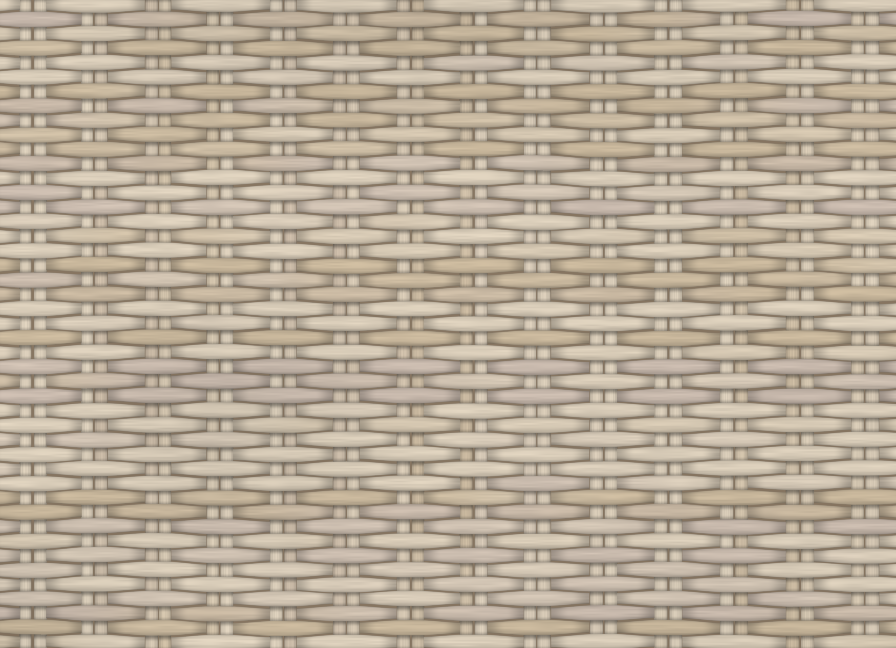
Write a Shadertoy shader that draws this texture.

```glsl
#define STAKES 14.0
#define ROWS 44.7
#define ROW_SHIFT 0.1
#define ROD_OFFSET 0.113
#define ROD_RADIUS 0.1
#define STRAND_REACH 0.80
#define CREAM vec3(0.875, 0.825, 0.745)
#define TAN vec3(0.805, 0.735, 0.625)
#define MAUVE vec3(0.805, 0.745, 0.695)
#define SHADOW vec3(0.47, 0.41, 0.34)
#define GRAIN 0.07

float hash(vec2 p) {
    vec3 q = fract(vec3(p.xyx) * 0.1031);
    q += dot(q, q.yzx + 33.33);
    return fract((q.x + q.y) * q.z);
}

float noise(vec2 p) {
    vec2 i = floor(p), f = fract(p);
    f = f * f * (3.0 - 2.0 * f);
    return mix(mix(hash(i), hash(i + vec2(1, 0)), f.x),
               mix(hash(i + vec2(0, 1)), hash(i + vec2(1, 1)), f.x), f.y);
}

// Coverage of a band whose edge lies at zero distance
float cover(float d, float width) {
    return smoothstep(0.5 * width, -0.5 * width, d);
}

// Brightness across a round section, s from -1 to 1
float roundShade(float s, float tilt) {
    return 0.72 + 0.27 * sqrt(max(1.0 - s * s, 0.0)) + tilt * s;
}

vec3 caneColor(float tone, float tint) {
    vec3 dull = mix(TAN, MAUVE, smoothstep(0.35, 0.65, tint));
    return mix(dull, CREAM, smoothstep(0.15, 0.8, tone));
}

// Two upright rods, x measured from the middle of the stake
vec4 rodPair(float x, float y, float stake, float aa) {
    float side = x < 0.0 ? -1.0 : 1.0;
    vec2 id = vec2(stake * 2.0 + side, 71.0);
    float offset = ROD_OFFSET + 0.02 * (hash(id + 5.0) - 0.5);
    float s = (x - side * offset) / ROD_RADIUS;
    float tone = 0.25 + 0.6 * hash(id) + 0.3 * (noise(vec2(id.x * 7.0, y * 0.2)) - 0.5);
    float streak = noise(vec2(x * 90.0 + id.x * 13.0, y * 0.4)) - 0.5;
    vec3 color = caneColor(tone, 0.3 + 0.3 * hash(id + 9.0));
    color *= roundShade(s, 0.0) + GRAIN * streak;
    return vec4(color, cover((abs(s) - 1.0) * ROD_RADIUS, aa));
}

// One horizontal strand: t runs from its crown (0) to its hidden end
vec4 strand(float t, float y, float row, float crown, float u, float aa) {
    float wobble = 0.06 * (hash(vec2(row, crown)) - 0.5);
    float halfHeight = mix(0.53, 0.37, smoothstep(0.12, STRAND_REACH, t));
    float s = (y - wobble) / halfHeight;

    // Tone follows the row, drifts along it and differs a little per crown
    float tone = hash(vec2(row, 3.0));
    tone += 0.45 * (noise(vec2(u * 0.35, row * 5.0)) - 0.5);
    tone += 0.25 * (hash(vec2(crown, row + 17.0)) - 0.5);
    float tint = hash(vec2(row, 41.0)) + 0.3 * (noise(vec2(u * 0.3, row * 3.0)) - 0.5);
    float streak = noise(vec2(u * 3.0, y * 9.0 + row * 19.0)) - 0.5;

    vec3 color = caneColor(tone, tint);
    color *= roundShade(s, 0.045) + GRAIN * streak;
    color *= 1.0 - 0.2 * smoothstep(0.5, STRAND_REACH, t);
    return vec4(color, cover((abs(s) - 1.0) * halfHeight, aa));
}

void mainImage(out vec4 fragColor, in vec2 fragCoord) {
    vec2 uv = fragCoord / iResolution.xy;
    vec2 aa = 1.3 * vec2(STAKES, ROWS) / iResolution.xy;

    // Weave coordinates, with stakes drawn slightly closer on the left
    float u = uv.x * STAKES - 0.05 + 0.6 * uv.x * (1.0 - uv.x);
    float v = uv.y * ROWS + ROW_SHIFT;
    v += 0.12 * (noise(vec2(u * 0.5, v * 0.15)) - 0.5);
    float stake = floor(u), row = floor(v);
    float x = u - stake - 0.5;
    x += 0.05 * (hash(vec2(stake, 23.0)) - 0.5) * (1.0 - 2.0 * abs(x));

    // Rods over the dark hollow, shaded where strands cross them
    vec4 rods = rodPair(x, v, stake, aa.x);
    float inCell = fract(v) - 0.5;
    float occlusion = 0.32 * smoothstep(0.12, 0.55, abs(inCell + 0.06))
                    + 0.06 * smoothstep(0.0, 0.5, inCell);
    rods.rgb *= 1.0 - occlusion;
    vec3 color = mix(SHADOW * 1.12, rods.rgb, rods.a);
    float pairCover = cover(abs(x) - ROD_OFFSET - ROD_RADIUS, aa.x);

    // Strands pass over and under alternate stakes
    for (int k = -1; k <= 1; k++) {
        float r = row + float(k);
        bool over = mod(stake + r, 2.0) > 0.5;
        float t = over ? abs(x) : 1.0 - abs(x);
        float crown = over ? stake : stake + (x < 0.0 ? -1.0 : 1.0);
        vec4 cane = strand(t, v - r - 0.5, r, crown, u, aa.y);
        if (!over) cane.a *= (1.0 - pairCover) * cover(t - STRAND_REACH, aa.x);
        color = mix(color, cane.rgb, cane.a);
    }

    // Soft uneven light over the whole panel
    color *= 0.98 + 0.06 * (noise(uv * vec2(4.0, 3.0)) - 0.5);
    fragColor = vec4(clamp(color, 0.0, 1.0), 1.0);
}
```
